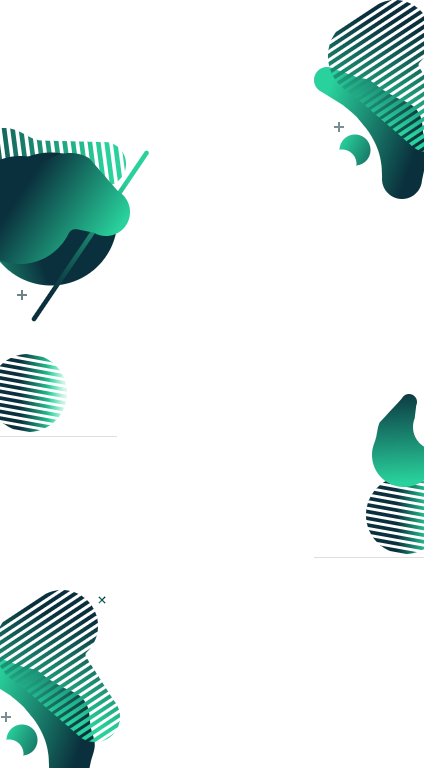
A WebGL 2 fragment shader for this background:

```glsl
#version 300 es
precision highp float;
// Draws fluid green gradient blobs, striped shapes and thin marks on a white page.

uniform vec2 u_resolution;
out vec4 outColor;

// Layout units: the canvas is PAGE units tall, y runs downwards.
const float PAGE = 768.0;
const vec3 WHITE = vec3(1.0);
const vec3 NAVY = vec3(0.04, 0.19, 0.24);
const vec3 MINT = vec3(0.16, 0.82, 0.61);
const vec3 RULE_GREY = vec3(0.87);
const vec2 WAVE_SHIFT = vec2(333.0, -590.0);  // offset between the two wave groups
const float WAVE_PERIOD = 7.0;
const float DISC_PERIOD = 6.7;
const float COMB_PERIOD = 8.4;
const float STRIPE_FILL = 0.56;
const float DISC_RADIUS = 39.0;
const float MARK_SIZE = 5.0;

float unitsPerPixel;

// Distance functions; a limb is a capsule whose radius (z) varies along it.
float disc(vec2 p, vec3 c) { return length(p - c.xy) - c.z; }

float limb(vec2 p, vec3 a, vec3 b) {
  vec2 axis = b.xy - a.xy;
  float h = clamp(dot(p - a.xy, axis) / dot(axis, axis), 0.0, 1.0);
  return length(p - a.xy - axis * h) - mix(a.z, b.z, h);
}

float blend(float a, float b, float k) {
  float h = max(k - abs(a - b), 0.0) / k;
  return min(a, b) - h * h * k * 0.25;
}

float stripes(float x, float period) {
  return (abs(fract(x / period) - 0.5) - 0.5 * STRIPE_FILL) * period;
}

float cross2(vec2 p, float size, float halfWidth) {
  vec2 a = abs(p);
  return max(min(a.x, a.y) - halfWidth, max(a.x, a.y) - size);
}

// Painting helpers
void paint(inout vec3 col, float d, vec3 ink) {
  col = mix(col, ink, clamp(0.5 - d / unitsPerPixel, 0.0, 1.0));
}

vec3 ramp(vec2 p, vec2 dark, vec2 bright) {
  vec2 axis = bright - dark;
  return mix(NAVY, MINT, clamp(dot(p - dark, axis) / dot(axis, axis), 0.0, 1.0));
}

// Winding blob, striped cloud, leaf and plus sign
void waveGroup(inout vec3 col, vec2 p) {
  float body = limb(p, vec3(327, 80, 13), vec3(362, 97, 17));
  body = blend(body, limb(p, vec3(362, 97, 17), vec3(396, 126, 25)), 5.0);
  body = blend(body, limb(p, vec3(396, 126, 25), vec3(404, 155, 23)), 5.0);
  body = blend(body, limb(p, vec3(404, 155, 23), vec3(402, 179, 20)), 3.0);
  paint(col, body, ramp(p, vec2(422, 132), vec2(326, 98)));

  float cloud = limb(p, vec3(395, 36, 36), vec3(368, 56, 40));
  cloud = blend(cloud, limb(p, vec3(370, 60, 38), vec3(428, 127, 25)), 4.0);
  float lines = stripes(dot(p, vec2(0.55, 0.835)), WAVE_PERIOD);
  paint(col, max(cloud, lines), ramp(p, vec2(408, 28), vec2(385, 128)));

  float leaf = max(disc(p, vec3(355, 150, 15.5)), -disc(p, vec3(342, 164, 14.5)));
  paint(col, leaf, ramp(p, vec2(395, 170), vec2(340, 142)));
  paint(col, cross2(p - vec2(339, 127), MARK_SIZE, 0.55), NAVY);
}

// Comb of stripes, dark disc, slanted bar and glossy blob
void leftGroup(inout vec3 col, vec2 p) {
  float comb = blend(disc(p, vec3(4, 162, 34)),
                     limb(p, vec3(25, 170, 30), vec3(104, 164, 22)), 10.0);
  paint(col, max(comb, stripes(p.x - 0.13 * p.y, COMB_PERIOD)),
        ramp(p, vec2(-45, 170), vec2(105, 155)));
  paint(col, disc(p, vec3(51, 219, 66.5)), ramp(p, vec2(32, 235), vec2(-55, 265)));
  paint(col, limb(p, vec3(146.5, 153, 2.3), vec3(34, 319, 2.3)),
        ramp(p, vec2(52, 292), vec2(128, 180)));

  float gloss = limb(p, vec3(70, 191, 38), vec3(106, 212, 24));
  gloss = blend(gloss, disc(p, vec3(20, 210, 54)), 7.0);
  paint(col, gloss, ramp(p, vec2(30, 180), vec2(114, 236)));
  paint(col, cross2(p - vec2(22, 295), MARK_SIZE, 0.6), NAVY);
}

// Striped disc; fade is the x range over which its ink turns white
void stripedDisc(inout vec3 col, vec2 p, vec2 centre, vec2 fade) {
  vec2 q = p - centre;
  float d = max(length(q) - DISC_RADIUS, stripes(q.y - 0.18 * q.x, DISC_PERIOD));
  vec3 ink = ramp(q, vec2(-8, 0), vec2(24, 0));
  paint(col, d, mix(ink, WHITE, 0.85 * smoothstep(fade.x, fade.y, q.x)));
}

void main() {
  unitsPerPixel = PAGE / u_resolution.y;
  vec2 p = vec2(gl_FragCoord.x, u_resolution.y - gl_FragCoord.y) * unitsPerPixel;
  vec3 col = WHITE;

  waveGroup(col, p);
  waveGroup(col, p + WAVE_SHIFT);
  vec2 q = p - vec2(102, 600);
  paint(col, cross2(vec2(q.x + q.y, q.x - q.y) * 0.707, 4.2, 0.6),
        ramp(q, vec2(2, -2), vec2(-6, 6)));
  leftGroup(col, p);

  // Discs above thin rules
  stripedDisc(col, p, vec2(28, 393), vec2(18, 40));
  stripedDisc(col, p, vec2(405, 515), vec2(60, 80));
  paint(col, max(abs(p.y - 436.5) - 0.5, p.x - 117.0), RULE_GREY);
  paint(col, max(abs(p.y - 557.5) - 0.5, 314.0 - p.x), RULE_GREY);

  // Bean over the right disc
  float bean = limb(p, vec3(409, 402, 8), vec3(396, 430, 18));
  bean = blend(bean, disc(p, vec3(404, 455, 32)), 8.0);
  bean = max(bean, -disc(p, vec3(436, 427, 23)));
  paint(col, bean, ramp(p, vec2(402, 388), vec2(406, 482)));

  outColor = vec4(col, 1.0);
}
```
